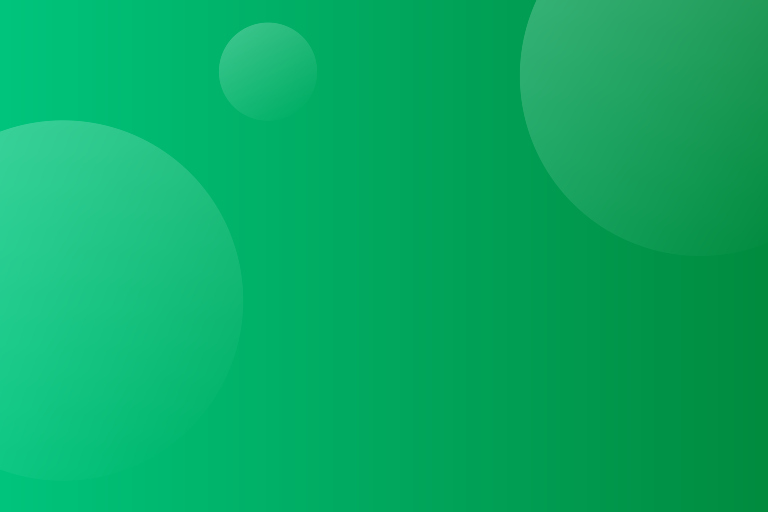
A Shadertoy shader for this background:

```glsl
// Green horizontal gradient with three translucent, diagonally fading discs.

// Lays a white disc over the base, fading from upper left to lower right.
vec3 addDisc(vec3 base, vec2 p, vec2 center, float radius) {
    vec2 offset = p - center;
    float pixel = 1.0 / iResolution.y;
    float coverage = smoothstep(0.5 * pixel, -0.5 * pixel, length(offset) - radius);
    float fade = 0.5 + 0.5 * dot(offset / radius, vec2(0.5, -0.76));
    float opacity = 0.23 * clamp(1.0 - fade, 0.0, 1.0);
    return mix(base, vec3(1.0), coverage * opacity);
}

void mainImage(out vec4 fragColor, in vec2 fragCoord) {
    // Canvas height is one unit; discs are anchored to the canvas width.
    vec2 p = fragCoord / iResolution.y;
    float width = iResolution.x / iResolution.y;

    // Backdrop
    vec3 color = mix(vec3(0.0, 0.77, 0.487), vec3(0.0, 0.545, 0.245), p.x / width);

    // Discs: lower left, upper middle, upper right
    color = addDisc(color, p, vec2(0.082 * width, 0.413), 0.352);
    color = addDisc(color, p, vec2(0.349 * width, 0.860), 0.096);
    color = addDisc(color, p, vec2(0.9115 * width, 0.852), 0.352);

    fragColor = vec4(color, 1.0);
}
```
